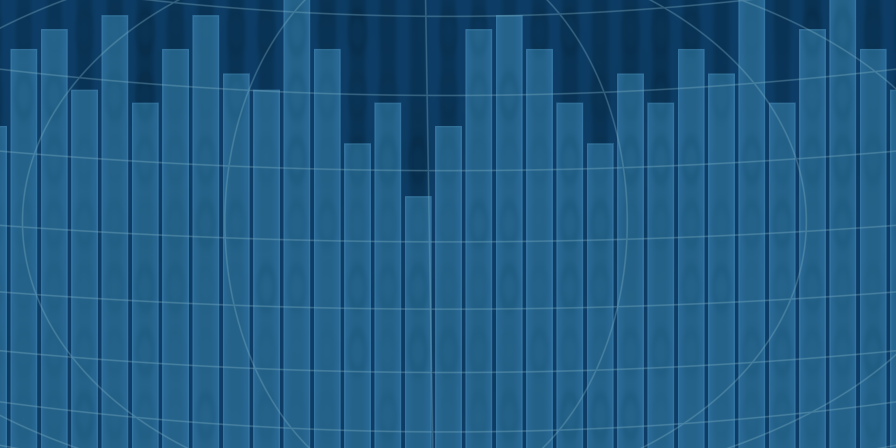
Reproduce this background procedurally as a Shadertoy shader.

```glsl
// Pale blue bar chart over dark, softly striped columns, crossed by a thin globe grid.
// Bars repeat with fract; column tone is layered sines and soft cellular rings;
// the grid is built from ellipses and shallow parabolas drawn as thin strokes.

const float PITCH = 0.0677;
const float BAR_HEIGHT[31] = float[31](
    .719, .891, .935, .800, .966, .771, .891, .966, .836, .800, 1.02,
    .891, .680, .771, .562, .719, .935, .966, .891, .771, .680,
    .836, .771, .891, .836, 1.02, .771, .935, 1.02, .891, .800);

float hash(vec2 cell) {
    return fract(sin(dot(cell, vec2(127.1, 311.7))) * 4358.5);
}

// Coverage of a thin line at distance d, for pixel size px
float stroke(float d, float px) {
    return 1.0 - smoothstep(0.0, 0.0012 + px, abs(d));
}

// Blurred oval rings, one per cell, with uneven strength
float softRings(vec2 q) {
    vec2 cell = floor(q);
    vec2 local = fract(q) - 0.5;
    float ring = length(local * vec2(1.0, 0.9)) - 0.27;
    return exp(-ring * ring * 90.0) * hash(cell);
}

float globeGrid(vec2 p, float px) {
    float grid = stroke(p.x - 0.958 - 0.016 * (0.5 - p.y), px);

    // Meridians
    for (float i = 1.0; i < 4.0; i++) {
        vec2 radius = vec2(0.453 * i - 0.0039 * i * i * i, 0.62);
        vec2 q = (p - vec2(0.977 - 0.026 * i, 0.505)) / radius;
        float r = length(q);
        float d = r * (r - 1.0) / max(length(q / radius), 0.001);
        grid = max(grid, stroke(d, px));
    }

    // Parallels, sagging towards the centre
    float dx = p.x - 1.0;
    for (float k = 0.0; k < 8.0; k++) {
        float sag = 0.0365 + 0.0042 * (k - 3.3) * (k - 3.3);
        float y = 0.9635 - 0.181 * k + 0.0044 * k * k + sag * dx * dx;
        float slope = 2.0 * sag * dx;
        grid = max(grid, stroke((p.y - y) / sqrt(1.0 + slope * slope), px));
    }
    return grid;
}

void mainImage(out vec4 fragColor, in vec2 fragCoord) {
    float px = 1.0 / iResolution.y;
    vec2 p = fragCoord * px;
    // Keep the two-to-one layout on canvases of other proportions
    p.x *= 2.0 * iResolution.y / iResolution.x;

    // Bar coordinates
    float column = (p.x + 0.0443) / PITCH;
    int index = clamp(int(floor(column)), 0, 30);
    float u = fract(column);
    float height = BAR_HEIGHT[index];

    // Soft column tone
    float middle = 1.0 - smoothstep(0.12, 0.42, abs(u - 0.44));
    float rings = softRings(vec2(column + 0.06, p.y * 7.0));
    float drift = sin(p.x * 9.0 + 2.0 * sin(p.y * 5.0)) * sin(p.y * 8.0 + p.x * 3.0);

    // Dark backdrop
    float shade = 0.65 * middle + 0.3 * rings + 0.15 * drift;
    vec3 color = mix(vec3(0.05, 0.24, 0.40), vec3(0.03, 0.18, 0.30), clamp(shade, 0.0, 1.0));

    // Bars with a faint bright rim
    float inset = min(min(u, 0.885 - u) * PITCH, height - p.y);
    float bar = smoothstep(-0.5 * px, 0.5 * px, inset);
    float teal = clamp(0.85 * middle + 0.2 * rings + 0.12 * drift, 0.0, 1.0);
    vec3 barColor = mix(vec3(0.16, 0.41, 0.585), vec3(0.14, 0.38, 0.53), teal);
    barColor -= 0.018 * rings;
    barColor += 0.045 * stroke(inset - 0.0015, px);
    color = mix(color, barColor, bar);

    // Grid lines
    color = mix(color, vec3(0.48, 0.68, 0.76), 0.38 * globeGrid(p, px));
    fragColor = vec4(color, 1.0);
}
```
